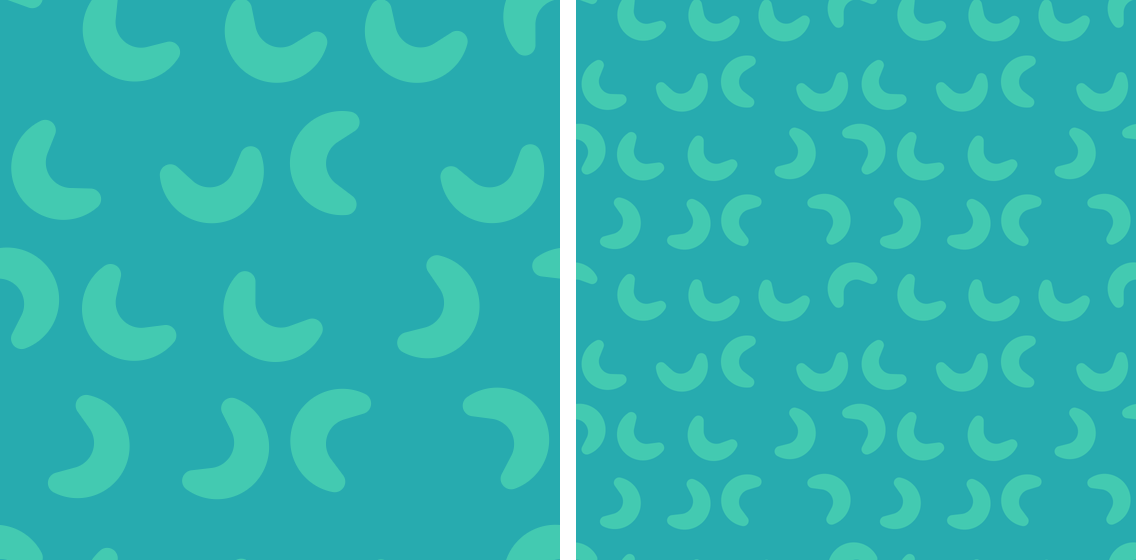
Left: one tile. Right: repeated 2 by 2.
This pattern is drawn by a WebGL 1 fragment shader. Its source:

```glsl
precision highp float;
// Flat mint crescents on teal, one per cell of a wrapping brick grid.
// Each crescent is a disc minus a flared round notch, with exactly rounded
// tips, turned by a hashed angle about a pivot at the centre of its cell.

uniform vec2 u_resolution;

// Lengths are in cells, angles in radians
#define CELLS 4.0          // cells per side; even, so that the bricks wrap
#define ROW_SHIFT 0.333    // height of the lowest row boundary
#define DISC_RADIUS 0.372
#define DISC_DROP 0.057    // disc centre below the pivot
#define NOTCH_RADIUS 0.182
#define NOTCH_RISE 0.068   // notch centre above the disc centre
#define NOTCH_FLARE 0.61   // lean of the notch sides from upright
#define TIP_RADIUS 0.0755
#define TEAL vec3(0.153, 0.670, 0.685)
#define MINT vec3(0.263, 0.793, 0.693)

const float TAU = 6.2831853;

float hash(vec2 cell) {
  return fract(sin(dot(cell, vec2(127.1, 311.7)) + 4.7) * 43758.5453);
}

float cross2(vec2 a, vec2 b) {
  return a.x * b.y - a.y * b.x;
}

// Signed distance to a crescent that opens upwards, disc centre at the origin
float crescent(vec2 p) {
  p.x = abs(p.x);
  vec2 side = vec2(sin(NOTCH_FLARE), cos(NOTCH_FLARE));
  vec2 normal = vec2(side.y, -side.x);
  vec2 notchCentre = vec2(0.0, NOTCH_RISE);

  // Disc minus the notch: a round bottom running into straight sides
  vec2 q = p - notchCentre;
  float notch = (dot(q, side) > 0.0 ? dot(q, normal) : length(q)) - NOTCH_RADIUS;
  float body = max(length(p) - DISC_RADIUS, -notch);

  // Tip circle, tangent to both the notch side and the disc rim
  vec2 base = notchCentre + normal * (NOTCH_RADIUS + TIP_RADIUS);
  float along = dot(base, side);
  float reach = DISC_RADIUS - TIP_RADIUS;
  vec2 tip = base + side * (sqrt(along * along - dot(base, base) + reach * reach) - along);

  // The tip circle takes over between its two points of tangency
  vec2 t = p - tip;
  bool atTip = cross2(tip, t) > 0.0 && cross2(t, -normal) > 0.0;
  return atTip ? length(t) - TIP_RADIUS : body;
}

void main() {
  // Brick grid: odd rows move by half a cell
  vec2 grid = gl_FragCoord.xy / u_resolution * CELLS;
  grid.y -= ROW_SHIFT;
  grid.x += 0.5 * mod(floor(grid.y), 2.0);
  vec2 cell = floor(mod(floor(grid) + 0.5, CELLS));
  vec2 p = fract(grid) - 0.5;

  // Random turn about the pivot
  float angle = TAU * hash(cell);
  float c = cos(angle), s = sin(angle);
  p = vec2(c * p.x + s * p.y, c * p.y - s * p.x);

  // Edge smoothed over one pixel
  float pixel = CELLS / min(u_resolution.x, u_resolution.y);
  float d = crescent(p + vec2(0.0, DISC_DROP));
  float cover = clamp(0.5 - d / pixel, 0.0, 1.0);
  gl_FragColor = vec4(mix(TEAL, MINT, cover), 1.0);
}
```
